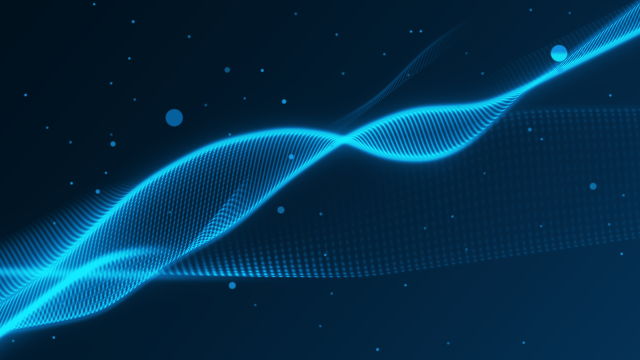
A WebGL 1 fragment shader for this background:

```glsl
precision highp float;
// Twisting ribbons of luminous dots over a dark blue gradient, with loose specks.
// Each sheet spans two curves made of soft bends; rows crowd towards its rims
// as on a turning surface, and folds add a thin core with a wide halo.

uniform vec2 u_resolution;

#define BEND_SOFTNESS 0.07
#define FOLD_WIDTH 0.0075
#define RIM_DEPTH 0.04
#define FINE_GRID vec2(84.0, 32.0)
#define COARSE_GRID vec2(50.0, 20.0)
#define SPECK_DENSITY 0.32
#define NIGHT vec3(0.0, 0.065, 0.115)
#define NAVY vec3(0.016, 0.195, 0.34)
#define AZURE vec3(0.03, 0.47, 0.77)
#define CYAN vec3(0.07, 0.92, 1.0)

const float PI = 3.14159;

float hash(vec2 p) {
  return fract(sin(dot(p, vec2(127.1, 311.7))) * 4375.85);
}

// Smooth change of slope by "turn" around x = at.
float bend(float x, float at, float turn) {
  float t = x - at;
  return 0.5 * turn * (t + sqrt(t * t + BEND_SOFTNESS * BEND_SOFTNESS));
}

// Main ribbon: two rims that cross at each twist.
float crestRim(float x) {
  return 0.155 + 0.65 * x + bend(x, 0.139, 0.35) + bend(x, 0.394, -0.45)
    + bend(x, 0.59, -0.35) + bend(x, 0.799, -0.35) + bend(x, 0.949, -0.55)
    + bend(x, 1.053, 0.6) + bend(x, 1.204, 0.5) + bend(x, 1.308, 0.7)
    + bend(x, 1.481, -0.35);
}

float keelRim(float x) {
  return 0.074 + 0.15 * x + bend(x, 0.289, 0.7) + bend(x, 0.475, -0.4)
    + bend(x, 0.637, 0.55) + bend(x, 0.787, -0.28) + bend(x, 0.984, -0.32)
    + bend(x, 1.146, -0.45) + bend(x, 1.343, 0.55);
}

// Dotted surface between heights a and b; rows blend when too fine to resolve.
float sheet(vec2 p, float a, float b, vec2 grid, float shear) {
  float span = b - a;
  float width = max(abs(span), 0.002);
  float v = (p.y - a) / (span < 0.0 ? -width : width);
  float depth = min(v, 1.0 - v) * width;
  float across = acos(clamp(1.0 - 2.0 * v, -1.0, 1.0)) / PI;
  float column = 0.5 + 0.5 * cos(2.0 * PI * grid.x * (p.x + shear * (across - 0.5)));
  float row = 0.5 + 0.5 * cos(2.0 * PI * grid.y * across);
  float resolved = smoothstep(1.5, 4.0, width * u_resolution.y / grid.y);
  float dots = pow(column, 1.4) * mix(0.65, 0.35 + 0.7 * row, resolved);
  float rimGlow = exp(-max(depth, 0.0) / RIM_DEPTH);
  return smoothstep(0.0, 0.008, depth) * (0.08 + 0.5 * dots + rimGlow * (0.24 + 0.75 * dots));
}

float fold(float d, float width) {
  d = abs(0.8 * d) / width;
  return exp(-d * d) + 0.35 * exp(-d * 0.25);
}

float disc(vec2 p, vec2 center, float radius) {
  float edge = 1.0 / u_resolution.y;
  return 1.0 - smoothstep(radius - edge, radius + edge, length(p - center));
}

// Specks scattered on two jittered grids.
float specks(vec2 p) {
  float sum = 0.0;
  for (int i = 0; i < 2; i++) {
    float layer = float(i);
    float size = mix(0.17, 0.11, layer);
    vec2 id = floor(p / size) + 37.0 * layer;
    vec2 jitter = vec2(hash(id + 3.1), hash(id + 8.7));
    vec2 center = (floor(p / size) + 0.15 + 0.7 * jitter) * size;
    float radius = mix(0.003, mix(0.010, 0.004, layer), pow(hash(id + 5.3), 3.0));
    sum += step(hash(id), SPECK_DENSITY) * disc(p, center, radius) * (0.35 + 0.6 * hash(id + 1.9));
  }
  return sum;
}

void main() {
  vec2 p = gl_FragCoord.xy / u_resolution.y;
  float x = p.x, y = p.y;
  float crest = crestRim(x), keel = keelRim(x);
  float tongue = 0.079 + 0.8 * x + bend(x, 0.266, -0.6) + bend(x, 0.417, -0.35);
  float veilLow = 0.245 - 0.025 * x + bend(x, 1.0, 0.17);
  float veilHigh = 0.139 + 0.4 * x + bend(x, 1.412, -0.4);
  float shoulder = 0.347 + 0.55 * x + bend(x, 0.30, -0.45);
  float wisp = 0.19 + 0.5 * x + bend(x, 1.053, 0.75) + bend(x, 1.18, -0.65);

  // Dotted sheets, the main one brightest in its second lobe
  float lobe = exp(-pow((x - 1.1) / 0.16, 2.0));
  float light = (0.8 + 0.45 * lobe) * sheet(p, crest, keel, FINE_GRID, 0.07);
  float veilGlow = exp(-abs(y - veilLow) / 0.07) * exp(-pow((x - 0.52) / 0.34, 2.0));
  float veilTop = mix(smoothstep(0.0, 0.2, veilHigh - y), 1.0, smoothstep(1.2, 1.5, x));
  light += (0.2 + 1.3 * veilGlow) * veilTop * smoothstep(0.2, 0.5, x)
    * sheet(p, veilLow, veilHigh, COARSE_GRID, 0.05);
  light += 0.75 * (1.0 - smoothstep(0.25, 0.6, x)) * step(crest, shoulder)
    * smoothstep(0.0, 0.09, shoulder - y) * sheet(p, crest, shoulder, FINE_GRID, 0.12);
  light += 0.5 * (1.0 - smoothstep(0.3, 0.52, x)) * sheet(p, tongue, keel, FINE_GRID, -0.05);
  light += 0.6 * smoothstep(0.46, 0.52, x) * (1.0 - smoothstep(0.6, 0.72, x))
    * sheet(p, keel, max(keel, 1.2 * x - 0.311), FINE_GRID, 0.1);
  float wispFade = smoothstep(0.88, 1.06, x) * (1.0 - smoothstep(1.12, 1.38, x));
  light += 0.2 * wispFade * sheet(p, wisp, 0.75 * x - 0.076, FINE_GRID, 0.04);
  light += 0.13 * smoothstep(1.28, 1.5, x) * sheet(p, keel, 0.5 * x + 0.12, FINE_GRID, 0.06);

  // Bright folds and halos
  float crestFade = mix(0.4, 1.0, smoothstep(0.0, 0.3, x)) * (1.0 - 0.7 * smoothstep(1.2, 1.4, x));
  light += 0.95 * crestFade * fold(y - crest, FOLD_WIDTH);
  light += mix(0.3, 0.95, smoothstep(0.45, 0.95, x)) * fold(y - keel, FOLD_WIDTH);
  light += 1.3 * (1.0 - smoothstep(0.2, 0.53, x)) * fold(y - tongue, 1.3 * FOLD_WIDTH);
  light += 0.5 * (1.0 - smoothstep(0.15, 0.95, x)) * fold(y - veilLow, 1.4 * FOLD_WIDTH);
  light += 0.22 * wispFade * fold(y - wisp, 0.5 * FOLD_WIDTH);
  light += 0.08 * smoothstep(1.3, 1.6, x) * fold(y - veilHigh, FOLD_WIDTH);
  light += 0.3 * (1.0 - smoothstep(0.1, 0.6, x)) * exp(-abs(y - 0.18 - 0.7 * x) / 0.07);

  // Background, then light turned into colour
  float dawn = clamp(0.37 * x + 0.32 * (1.0 - y), 0.0, 1.0);
  vec3 color = mix(NIGHT, NAVY, pow(dawn, 1.35));
  float glow = 1.0 - exp(-light);
  color = mix(color, AZURE, smoothstep(0.0, 0.65, glow));
  color = mix(color, CYAN, smoothstep(0.42, 0.9, glow));

  // Loose specks and two large discs
  color = mix(color, vec3(0.08, 0.62, 0.93), min(specks(p), 1.0));
  color = mix(color, AZURE, 0.75 * disc(p, vec2(0.484, 0.673), 0.024));
  vec3 twoTone = mix(CYAN, vec3(0.06, 0.6, 0.92), smoothstep(0.845, 0.86, y));
  color = mix(color, twoTone, 0.92 * disc(p, vec2(1.553, 0.852), 0.023));
  gl_FragColor = vec4(color, 1.0);
}
```
